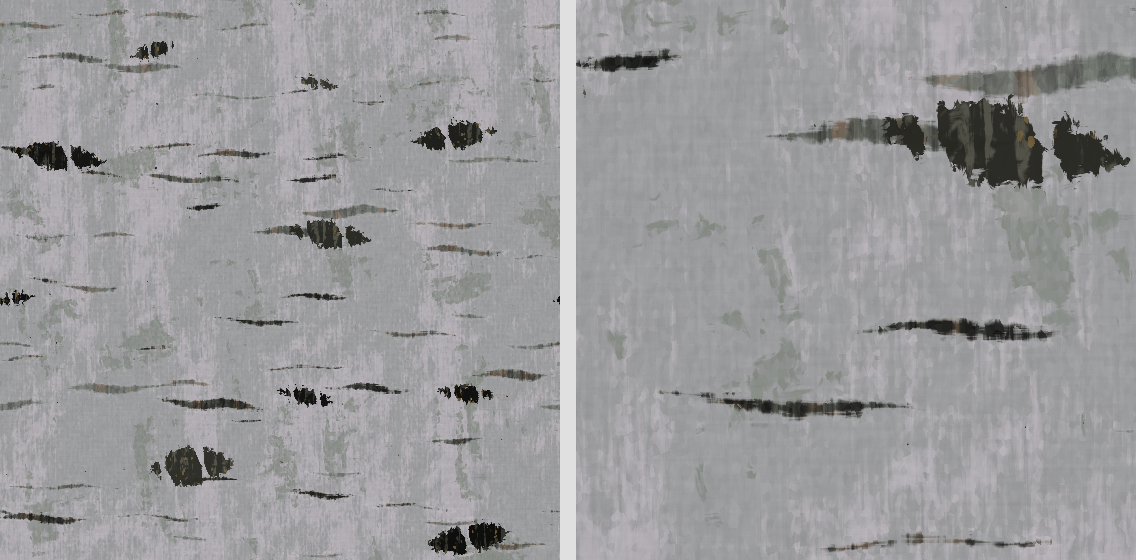
Left: the whole. Right: its middle third, enlarged.
Write a WebGL 1 fragment shader that draws this texture.

```glsl
precision highp float;
// Pale birch bark with horizontal lenticels, black ragged scars and lichen stains.
uniform vec2 u_resolution;

vec4 rand4(float n) {
  return fract(sin(n * vec4(12.99, 78.23, 37.72, 51.41) + 1.7) * 43758.5);
}

vec2 rand2(vec2 p) {
  return fract(sin(vec2(dot(p, vec2(127.1, 311.7)), dot(p, vec2(269.5, 183.3)))) * 43758.5);
}

// Cellular noise: random value of the nearest cell
float cellValue(vec2 p) {
  vec2 base = floor(p);
  float nearest = 9.0, value = 0.0;
  for (int y = -1; y <= 1; y++) {
    for (int x = -1; x <= 1; x++) {
      vec2 cell = base + vec2(float(x), float(y));
      vec2 r = rand2(cell);
      vec2 d = cell + r - p;
      float dist = dot(d, d);
      if (dist < nearest) {
        nearest = dist;
        value = fract(r.x * 7.3 + r.y * 3.1);
      }
    }
  }
  return value;
}

// Layered, warped sines, roughly -1 to 1
float waves(vec2 p) {
  float sum = 0.0, amp = 0.5;
  for (int i = 0; i < 4; i++) {
    p = mat2(0.8, 0.6, -0.6, 0.8) * p;
    p += 0.7 * sin(p.yx * 1.3 + float(i));
    sum += amp * sin(p.x) * sin(p.y + 1.0);
    p *= 1.9;
    amp *= 0.6;
  }
  return sum;
}

// Offset from a scattered centre, wrapped at the canvas edges
vec2 scatter(vec2 uv, float n, vec2 shift) {
  return fract(uv - n * vec2(0.7549, 0.5698) - shift + 0.5) - 0.5;
}

void main() {
  vec2 uv = gl_FragCoord.xy / u_resolution;

  float grain = cellValue(uv * vec2(300.0, 190.0)) - 0.5;
  float fibre = waves(uv * vec2(500.0, 60.0));
  float scratch = waves(uv * vec2(45.0, 480.0));
  float bands = waves(uv * vec2(260.0, 35.0));
  float ragged = waves(uv * 300.0);
  float mottle = waves(uv * vec2(130.0, 60.0));

  // Grey bark with paler lilac columns
  float pale = waves(uv * vec2(18.0, 6.0)) + 0.5 * mottle + 0.3 * fibre + 0.25 * grain;
  vec3 color = mix(vec3(0.612, 0.614, 0.624), vec3(0.69, 0.675, 0.695), smoothstep(-0.15, 0.5, pale));
  color += 0.028 * grain + 0.022 * fibre + 0.015 * scratch;

  // Grey-green lichen stains
  float stain = waves(uv * vec2(24.0, 16.0) + 3.0) + 0.35 * waves(uv * 150.0) + 0.15 * grain;
  color = mix(color, vec3(0.49, 0.515, 0.48), smoothstep(0.4, 0.56, stain) * (0.6 + 0.5 * grain));

  // Lenticels: thin ragged spindles
  float ink = 0.0, depth = 0.0, rim = 0.0;
  for (int i = 0; i < 62; i++) {
    float n = float(i);
    vec4 r = rand4(n);
    vec2 d = scatter(uv, n, 0.09 * r.yz);
    d.y += d.x * (r.y - 0.5) * 0.14 + 0.003 * sin(d.x * 50.0 + n);
    float t = d.x / mix(0.03, 0.105, r.x * r.x);
    float edge = mix(0.003, 0.011, r.z * r.x) * (1.0 - t * t) - abs(d.y);
    edge += 0.003 * grain + 0.003 * scratch + 0.002 * bands;
    float mask = smoothstep(-0.0005, 0.004, edge);
    rim = max(rim, smoothstep(-0.006, -0.001, edge));
    ink = max(ink, mask * mix(0.6, 1.0, r.w));
    depth = max(depth, mask * r.w * r.w);
  }
  float tint = waves(uv * vec2(70.0, 30.0) + 9.0);
  vec3 wood = mix(vec3(0.36, 0.39, 0.34), vec3(0.44, 0.35, 0.25), smoothstep(0.05, 0.35, tint));
  wood = mix(wood, vec3(0.06, 0.06, 0.05), clamp(depth * 0.9 + 0.7 * bands + 0.15, 0.0, 1.0));
  color += 0.025 * rim * (0.5 + grain);
  color = mix(color, wood + 0.08 * grain, ink * 0.92);

  // Scars: tilted black lobes split by vertical cracks
  for (int i = 0; i < 10; i++) {
    float n = float(i);
    vec4 r = rand4(n + 80.0);
    vec2 d = scatter(uv, n, vec2(0.76, 0.72) + 0.06 * r.xy);
    d.y -= d.x * (r.y - 0.4) * 0.6;
    float size = mix(0.04, 0.09, r.x * r.x);
    float t = d.x / size;
    float lobe = abs(sin(t * 3.6 + r.z * 6.0 + 12.0 * d.y));
    float height = size * mix(0.26, 0.5, r.w) * (1.0 - t * t) * smoothstep(0.05, 0.45, lobe);
    float edge = height - abs(d.y) + 0.009 * ragged + 0.004 * grain - 0.002;
    float mask = smoothstep(0.0, 0.003, edge);
    vec3 char = mix(vec3(0.03, 0.03, 0.025), vec3(0.24, 0.24, 0.21), r.z * r.z * 0.8);
    char += vec3(0.16, 0.16, 0.14) * smoothstep(0.1, 0.6, bands + 0.4 * ragged);
    float fleck = smoothstep(0.42, 0.46, grain) * smoothstep(0.0, 0.3, tint + 0.2);
    char = mix(char, vec3(0.47, 0.38, 0.22), fleck * 0.8);
    color = mix(color, char, mask * 0.96);
  }

  gl_FragColor = vec4(clamp(color, 0.0, 1.0), 1.0);
}
```
